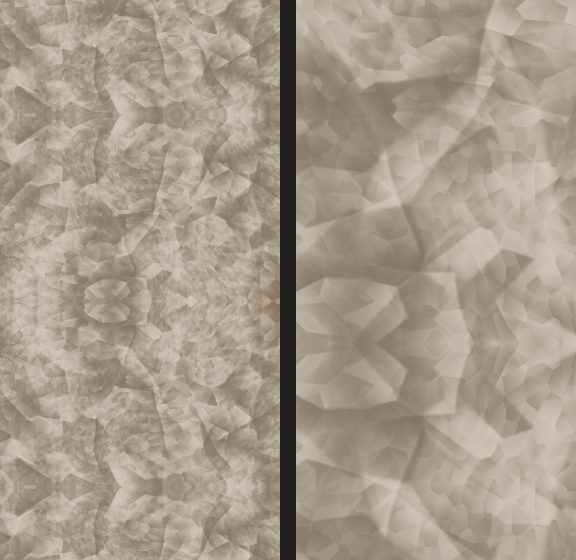
Left, the full canvas; right, a detail of the centre.
Give the GLSL for this texture, as a Shadertoy shader.

```glsl
// Crumpled beige paper, mirrored in horizontal bands down the sheet.

vec3 hash3(vec2 cell) {
    vec3 h = fract(cell.xyx * vec3(0.1031, 0.1030, 0.0973));
    h += dot(h, h.yxz + 33.33);
    return fract((h.xxy + h.yzz) * h.zyx);
}

// Soft cellular noise: every cell is a tilted facet with a thin bright rim.
float facets(vec2 p) {
    vec2 base = floor(p);
    float total = 0.0, squares = 0.0, tone = 0.0;
    for (int j = -1; j <= 1; j++)
    for (int i = -1; i <= 1; i++) {
        vec2 cell = base + vec2(i, j);
        vec3 h = hash3(cell);
        vec2 r = p - cell - 0.1 - 0.8 * h.xy;
        float angle = 6.283 * h.z;
        float weight = exp(-48.0 * dot(r, r));
        float tilt = dot(r, vec2(cos(angle), sin(angle)));
        total += weight;
        squares += weight * weight;
        tone += weight * (0.5 * (fract(h.z * 7.3 + h.x) - 0.5) + 1.3 * tilt);
    }
    total = max(total, 1e-18);
    float rim = 1.0 - min(squares / (total * total), 1.0);
    return tone / total + 0.2 * min(rim, 0.6);
}

// Soft elliptical patch of light or shade.
float patchAt(vec2 p, vec2 center, vec2 radius) {
    vec2 d = (p - center) / radius;
    return exp(-dot(d, d));
}

// Long fold: shaded on one side, lit on the other, fading at both ends.
float fold(vec2 p, vec2 a, vec2 b) {
    vec2 along = b - a, d = p - a;
    float len = length(along);
    float t = dot(d, along) / (len * len);
    float side = (along.x * d.y - along.y * d.x) / len;
    float ends = smoothstep(-0.1, 0.15, t) * smoothstep(1.1, 0.85, t);
    float shaded = smoothstep(-0.003, 0.003, side);
    return ends * mix(-0.5 * exp(-abs(side) * 60.0), exp(-abs(side) * 38.0), shaded);
}

void mainImage(out vec4 fragColor, in vec2 fragCoord) {
    vec2 uv = fragCoord / iResolution.xy * vec2(1.0, 2.0);

    // Mirror the sheet about evenly spaced horizontal axes.
    vec2 p = vec2(uv.x, abs(mod(uv.y - 0.2605, 1.328) - 0.664));

    // Bend the creases gently.
    vec2 bent = p + 0.012 * sin(p.yx * vec2(13.0, 11.0) + vec2(1.0, 2.6))
                  + 0.004 * sin(p.yx * vec2(37.0, 31.0) + 0.7);

    // Straight-edged facets from broad planes down to small wrinkles.
    float tone = 0.0, scale = 4.2;
    mat2 turn = mat2(0.80, 0.60, -0.60, 0.80);
    vec2 q = bent;
    for (int k = 0; k < 5; k++) {
        float level = float(k);
        float calm = 0.75 + 0.45 * sin(9.0 * p.x + 2.0 * level) * sin(8.0 * p.y + 1.3);
        float strength = k < 3 ? 0.105 : 0.155 - 0.024 * level;
        tone += strength * (k < 2 ? 1.0 : calm)
              * facets(q * scale * vec2(1.25, 0.8) + 19.7 * level);
        q = turn * q + 0.05 / scale * sin(q.yx * scale * 2.0);
        scale *= 1.85;
    }

    // Broad hollows and lit swells along the mirror axes.
    tone -= 0.080 * patchAt(p, vec2(0.05, 0.66), vec2(0.13, 0.13));
    tone -= 0.095 * patchAt(p, vec2(0.62, 0.66), vec2(0.06, 0.14));
    tone -= 0.055 * patchAt(p, vec2(0.97, 0.66), vec2(0.06, 0.12));
    tone -= 0.045 * patchAt(p, vec2(0.33, 0.00), vec2(0.06, 0.07));
    tone += 0.040 * patchAt(p, vec2(0.22, 0.12), vec2(0.16, 0.10));
    tone += 0.035 * patchAt(p, vec2(0.72, 0.10), vec2(0.14, 0.12));
    float stain = patchAt(p, vec2(1.00, 0.00), vec2(0.07, 0.10));
    tone -= 0.110 * stain;

    // Rounded dent at the left edge and a lens on the other axis.
    float dent = length(bent - vec2(0.0, 0.02)) - 0.15;
    tone -= 0.09 * exp(-abs(dent) * 45.0) * smoothstep(0.006, -0.006, dent);
    float lens = length((bent - vec2(0.32, 0.67)) / vec2(0.11, 0.08)) - 1.0;
    tone += 0.03 * exp(-abs(lens) * 12.0) - 0.03 * smoothstep(0.04, -0.04, lens);

    // Main folds, each given by its two ends.
    vec4 folds[8] = vec4[8](
        vec4(0.78, 0.49, 1.02, 0.36), vec4(0.07, 0.55, 0.19, 0.63),
        vec4(0.43, 0.25, 0.49, 0.11), vec4(0.36, 0.62, 0.34, 0.40),
        vec4(0.53, 0.30, 0.62, 0.56), vec4(0.43, 0.11, 0.53, 0.09),
        vec4(0.53, 0.09, 0.56, 0.00), vec4(0.70, 0.38, 0.84, 0.60));
    for (int k = 0; k < 8; k++)
        tone -= 0.11 * fold(bent, folds[k].xy, folds[k].zw);

    // Keep the tone within the range of the paper, then tint it.
    tone = 0.17 * tanh(tone / 0.17);
    vec3 paper = vec3(0.676, 0.621, 0.562) + tone * vec3(0.98, 1.03, 1.07);
    paper -= stain * vec3(0.0, 0.01, 0.04);
    fragColor = vec4(paper, 1.0);
}
```
